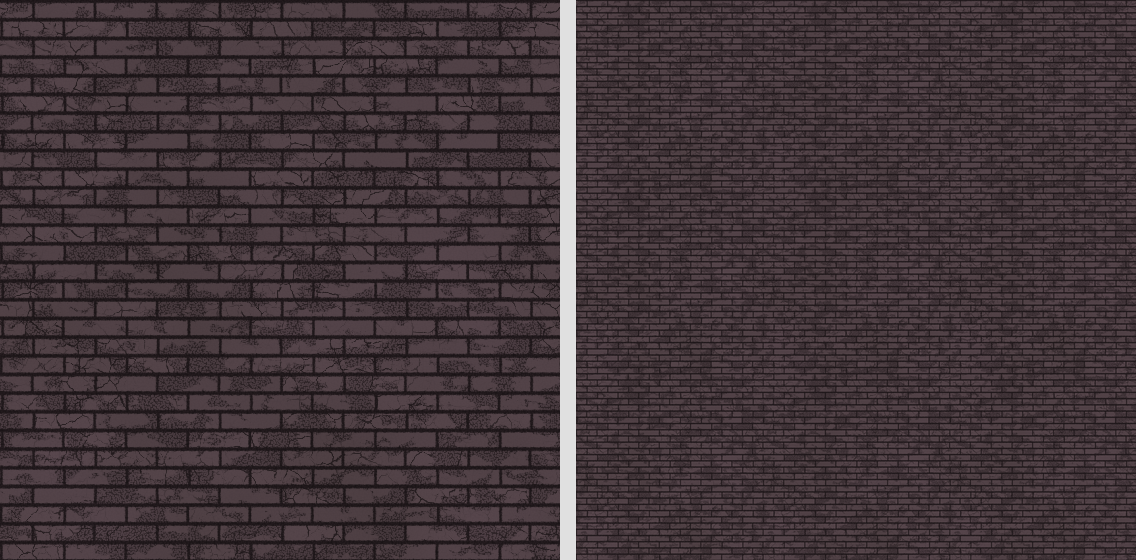
Left, the tile; right, the same tile 3 across and 3 down.
Give the GLSL for this texture, as a WebGL 2 fragment shader.

```glsl
#version 300 es
precision highp float;

uniform vec2 u_resolution;
out vec4 fragColor;

const float TAU = 6.2831853;
const vec2 BRICK_COUNT = vec2(9.0, 30.0);
const vec2 JOINT_WIDTH = vec2(0.0043, 0.0062);
const vec3 PAINT = vec3(0.322, 0.260, 0.280);
const vec3 WORN = vec3(0.290, 0.234, 0.254);
const vec3 PITTED = vec3(0.175, 0.137, 0.148);
const vec3 MORTAR = vec3(0.118, 0.090, 0.100);
const vec3 CRACK = vec3(0.105, 0.080, 0.088);

vec2 hash2(vec2 p, float seed) {
    vec3 q = fract((p.xyx + seed) * vec3(0.1031, 0.1030, 0.0973));
    q += dot(q, q.yzx + 33.33);
    return fract((q.xx + q.yz) * q.zy);
}

// Offset from p to the feature point of a cell, wrapping after `cells`
vec2 featureOffset(vec2 cell, vec2 p, vec2 cells, float seed) {
    return cell + hash2(mod(cell, cells), seed) - p;
}

// Distance to the nearest feature point, in cells
float cellular(vec2 uv, vec2 cells, float seed) {
    vec2 p = uv * cells;
    float nearest = 8.0;
    for (int k = 0; k < 9; k++) {
        vec2 cell = floor(p) + vec2(k % 3 - 1, k / 3 - 1);
        nearest = min(nearest, length(featureOffset(cell, p, cells, seed)));
    }
    return nearest;
}

// Distance to the nearest border between cells, in canvas units
float borderDistance(vec2 uv, vec2 cells, float seed) {
    vec2 p = uv * cells;
    vec2 own = vec2(8.0);
    for (int k = 0; k < 9; k++) {
        vec2 o = featureOffset(floor(p) + vec2(k % 3 - 1, k / 3 - 1), p, cells, seed) / cells;
        if (dot(o, o) < dot(own, own)) own = o;
    }
    float border = 1.0;
    for (int k = 0; k < 25; k++) {
        vec2 o = featureOffset(floor(p) + vec2(k % 5 - 2, k / 5 - 2), p, cells, seed) / cells;
        float gap = length(o - own);
        if (gap > 0.00001) border = min(border, dot(0.5 * (own + o), (o - own) / gap));
    }
    return border;
}

// Layered cellular noise, roughly 0.2 to 0.7
float blotches(vec2 uv, vec2 cells, float seed) {
    float sum = 0.0, weight = 0.5;
    for (int i = 0; i < 4; i++) {
        sum += weight * cellular(uv, cells, seed + float(i) * 7.0);
        cells *= 2.0;
        weight *= 0.55;
    }
    return sum;
}

// Layered sines with whole frequencies, about -1 to 1
float waves(vec2 uv, float freq, float phase) {
    vec2 a = TAU * freq * uv;
    return 0.5 * sin(a.x + phase + 1.3 * sin(a.y + phase * 2.0))
         + 0.3 * sin(2.0 * a.y - a.x + phase * 3.0)
         + 0.2 * sin(3.0 * a.x + 2.0 * a.y - phase);
}

vec2 warp(vec2 uv, float freq, float amount) {
    return uv + amount * vec2(waves(uv, freq, 1.7), waves(uv, freq, 4.1));
}

// Signed distance to the brick at uv, and its wrapped index
float brickDistance(vec2 uv, vec2 rough, out vec2 id) {
    vec2 p = uv * BRICK_COUNT + vec2(-0.03, 0.06);
    float row = floor(p.y);
    p.x -= 0.5 * mod(row, 2.0);
    id = mod(vec2(floor(p.x), row), BRICK_COUNT);
    vec2 nextId = vec2(mod(id.x + 1.0, BRICK_COUNT.x), id.y);
    float left = 0.035 * (hash2(id, 3.0).x - 0.5);
    float right = 1.0 + 0.035 * (hash2(nextId, 3.0).x - 0.5);
    vec2 center = vec2(0.5 * (left + right), 0.5);
    vec2 halfSize = 0.5 * (vec2(right - left, 1.0) / BRICK_COUNT - JOINT_WIDTH);
    vec2 q = abs((fract(p) - center) / BRICK_COUNT + rough) - halfSize + 0.002;
    return length(max(q, 0.0)) + min(max(q.x, q.y), 0.0) - 0.002;
}

// Thin line of the given half width, fading with its strength
float crackLine(float d, float halfWidth, float pixel) {
    return 1.0 - smoothstep(halfWidth - 0.3 * pixel, halfWidth + 0.6 * pixel, d);
}

void main() {
    vec2 uv = gl_FragCoord.xy / u_resolution;
    float pixel = 1.0 / min(u_resolution.x, u_resolution.y);
    vec2 bent = warp(warp(uv, 19.0, 0.0035), 57.0, 0.0013);

    // Surface noise
    float grain = cellular(uv, vec2(290.0), 11.0);
    float patches = blotches(bent, vec2(14.0, 22.0), 23.0);
    float region = waves(uv, 2.0, 0.6) + 0.5 * waves(uv, 5.0, 2.3);

    // Bricks with slightly crumbled edges
    vec2 id;
    vec2 rough = 0.0004 * vec2(waves(uv, 43.0, 0.4), waves(uv, 61.0, 2.9));
    float d = brickDistance(uv, rough, id) + 0.0010 * (grain - 0.45);
    float brick = 1.0 - smoothstep(-0.0009 - 0.5 * pixel, 0.0007 + 0.5 * pixel, d);
    vec2 character = hash2(id, 41.0);

    // Paint worn off in ragged patches down to gritty brick
    float bias = 0.16 * (character.x - 0.5) - 0.03 * region;
    float worn = smoothstep(-0.03, 0.03, patches + bias - 0.46);
    vec3 grit = mix(WORN, PITTED, smoothstep(0.25, 0.8, grain));
    vec3 face = mix(PAINT * (1.02 - 0.05 * grain), grit, worn);
    face *= 0.97 + 0.06 * character.y;

    // Sparse broken cracks that gather in some regions
    float cracked = smoothstep(0.0, 0.7, 0.5 * region + 0.9 * (character.y - 0.5) + 0.3);
    float broken = smoothstep(-0.25, 0.3, waves(bent, 13.0, 3.3) + 0.25);
    vec2 jagged = warp(bent, 97.0, 0.0006);
    float coarse = crackLine(borderDistance(jagged, vec2(20.0, 36.0), 53.0), 0.0007, pixel);
    float fine = crackLine(borderDistance(jagged, vec2(44.0, 62.0), 67.0), 0.0003, pixel);
    float depth = max(0.8 * coarse * broken, 0.35 * fine * (1.0 - broken) * (1.0 - worn));
    face = mix(face, CRACK, depth * cracked);

    // Small chips and a darkened rim
    float chips = 1.0 - smoothstep(0.06, 0.14, cellular(bent, vec2(96.0, 120.0), 79.0));
    face = mix(face, CRACK, 0.5 * chips * smoothstep(0.4, 0.6, patches));
    face *= 1.0 - 0.12 * smoothstep(-0.002, 0.0, d);

    // Mortar and broad stains
    vec3 joint = MORTAR * (1.2 - 0.4 * grain);
    vec3 color = mix(joint, face, brick);
    float stain = waves(uv, 1.0, 2.2) + 0.6 * waves(uv, 3.0, 5.1);
    color *= 1.0 + 0.035 * stain * vec3(1.0, 0.9, 1.2);
    fragColor = vec4(color, 1.0);
}
```
